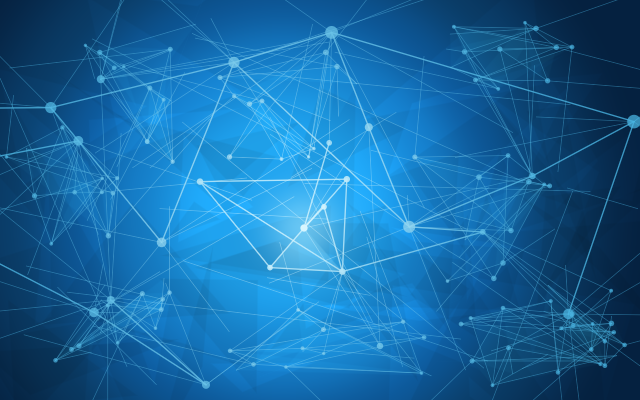
This background is drawn by a WebGL 1 fragment shader. Its source:

```glsl
precision highp float;
// Glowing blue network: linked nodes and thin webs over translucent facets.
uniform vec2 u_resolution;

#define LINK_WIDTH 0.0017
#define THREAD_WIDTH 0.0008
#define THREAD_ALPHA 0.46
#define FACETS 56
#define FACET_SIZE 0.55
#define FACET_ALPHA 0.055
#define VEIL_ALPHA 0.07
#define WEB_NODES 10
#define SPOKES 5
#define STRAYS 16
#define GLOW_CENTER vec2(0.71, 0.47)

// Main nodes, in units of the canvas height
const vec2 crown = vec2(0.829, 0.919);
const vec2 upper = vec2(0.585, 0.844);
const vec2 east = vec2(1.023, 0.433);
const vec2 farEast = vec2(1.585, 0.696);
const vec2 midEast = vec2(1.331, 0.560);
const vec2 farWest = vec2(0.127, 0.731);
const vec2 west = vec2(0.196, 0.648);
const vec2 northWest = vec2(0.252, 0.802);
const vec2 midWest = vec2(0.404, 0.394);
const vec2 southWest = vec2(0.235, 0.219);
const vec2 lowWest = vec2(0.277, 0.250);
const vec2 south = vec2(0.515, 0.038);
const vec2 southEast = vec2(1.421, 0.215);
const vec2 lowMid = vec2(0.950, 0.135);
const vec2 throat = vec2(0.922, 0.682);
const vec2 neck = vec2(0.823, 0.643);
const vec2 kiteLeft = vec2(0.500, 0.546);
const vec2 kiteTop = vec2(0.867, 0.552);
const vec2 kiteLow = vec2(0.675, 0.331);
const vec2 kiteRight = vec2(0.856, 0.321);
const vec2 core = vec2(0.760, 0.430);
const vec2 coreTop = vec2(0.810, 0.483);
const vec2 joint = vec2(1.207, 0.420);

vec2 p;
float px;
float ink = 0.0;   // coverage of lines and nodes
float veil = 0.0;  // light of web fills

vec2 hash2(float n) {
  return fract(sin(vec2(n * 127.1 + 1.3, n * 311.7 + 4.7)) * 43758.5453);
}

void addInk(float a) { ink = 1.0 - (1.0 - ink) * (1.0 - a); }

void stroke(vec2 a, vec2 b, float width, float alpha) {
  vec2 e = b - a, q = p - a;
  float d = length(q - e * clamp(dot(q, e) / dot(e, e), 0.0, 1.0));
  addInk(alpha * clamp((width - d) / px + 0.5, 0.0, 1.0));
}

void link(vec2 a, vec2 b) { stroke(a, b, LINK_WIDTH, 0.8); }
void thread(vec2 a, vec2 b) { stroke(a, b, THREAD_WIDTH, THREAD_ALPHA); }

void node(vec2 c, float r, float alpha) {
  addInk(alpha * clamp((r - length(p - c)) / px + 0.5, 0.0, 1.0));
}

// Signed distance to the line a-b, positive on its left
float side(vec2 a, vec2 b) {
  vec2 e = normalize(b - a);
  return e.x * (p.y - a.y) - e.y * (p.x - a.x);
}

float triangle(vec2 a, vec2 b, vec2 c) {
  float s = sign((b.x - a.x) * (c.y - a.y) - (b.y - a.y) * (c.x - a.x));
  return smoothstep(-px, px, min(s * side(a, b), min(s * side(b, c), s * side(c, a))));
}

// A large node with thin spokes running off it
void hub(vec2 c, float r, float seed) {
  node(c, r, 0.75);
  for (int i = 0; i < SPOKES; i++)
    thread(c, c + (hash2(seed + float(i)) - 0.5) * vec2(1.2, 1.0));
}

// A cluster of small nodes with crossing threads, faint fills and a fan to an anchor
void web(vec2 c, vec2 spread, vec2 anchor, float seed) {
  for (int i = 0; i < WEB_NODES; i++) {
    float n = seed + float(i);
    vec2 a = c + spread * (2.0 * hash2(n) - 1.0);
    vec2 b = c + spread * (2.0 * hash2(n + 1.0) - 1.0);
    vec2 e = c + spread * (2.0 * hash2(n + 3.0) - 1.0);
    vec2 far = a + (hash2(n + 0.7) - 0.5) * vec2(0.9, 0.7);
    thread(a, b);
    thread(a, e);
    thread(a, mod(float(i), 2.0) < 0.5 ? anchor : far);
    node(a, 0.004 + 0.003 * hash2(n + 0.5).x, 0.7);
    veil += VEIL_ALPHA * triangle(a, b, e);
  }
}

void main() {
  px = 1.0 / u_resolution.y;
  p = gl_FragCoord.xy * px;
  float d = length(p - GLOW_CENTER);

  // Radial light from sky blue to navy
  vec3 col = mix(vec3(0.12, 0.64, 0.94), vec3(0.08, 0.48, 0.77), smoothstep(0.18, 0.41, d));
  col = mix(col, vec3(0.05, 0.34, 0.59), smoothstep(0.37, 0.54, d));
  col = mix(col, vec3(0.04, 0.24, 0.41), smoothstep(0.50, 0.69, d));
  col = mix(col, vec3(0.02, 0.13, 0.25), smoothstep(0.64, 0.92, d));

  // Translucent facets
  for (int i = 0; i < FACETS; i++) {
    float n = 40.0 + float(i) * 3.7;
    vec2 c = hash2(n) * vec2(1.6, 1.0);
    float f = triangle(c + (hash2(n + 0.3) - 0.5) * FACET_SIZE,
      c + (hash2(n + 0.6) - 0.5) * FACET_SIZE, c + (hash2(n + 0.9) - 0.5) * FACET_SIZE);
    col *= 1.0 + f * FACET_ALPHA * (mod(float(i), 2.0) * 2.0 - 1.0);
  }

  // Bright heart
  float heart = length(p - core);
  col = mix(col, vec3(0.60, 0.89, 1.0), 0.6 * exp(-heart * heart * 110.0));
  col = mix(col, vec3(0.55, 0.87, 1.0), 0.28 * triangle(core, kiteLow, kiteRight));

  // Webs of small nodes
  web(vec2(0.34, 0.78), vec2(0.17, 0.20), northWest, 11.0);
  web(vec2(0.28, 0.20), vec2(0.16, 0.12), lowWest, 31.0);
  web(vec2(1.34, 0.15), vec2(0.22, 0.14), southEast, 51.0);
  web(vec2(1.45, 0.16), vec2(0.15, 0.13), joint, 71.0);
  web(vec2(1.28, 0.86), vec2(0.20, 0.13), midEast, 91.0);
  web(vec2(0.80, 0.13), vec2(0.28, 0.10), kiteRight, 111.0);
  web(vec2(1.19, 0.46), vec2(0.19, 0.18), east, 131.0);
  web(vec2(0.73, 0.74), vec2(0.20, 0.14), crown, 151.0);
  web(vec2(0.18, 0.55), vec2(0.17, 0.17), west, 171.0);
  for (int i = 0; i < STRAYS; i++) {
    float n = 300.0 + float(i);
    thread(hash2(n) * vec2(1.6, 1.0), hash2(n + 50.0) * vec2(1.6, 1.0));
  }

  // Main nodes
  hub(crown, 0.016, 201.0); hub(upper, 0.014, 206.0); hub(east, 0.015, 211.0);
  hub(farEast, 0.017, 216.0); hub(farWest, 0.014, 221.0); hub(west, 0.012, 226.0);
  hub(midWest, 0.012, 231.0); hub(southEast, 0.013, 236.0); hub(southWest, 0.012, 241.0);
  hub(south, 0.010, 246.0); hub(northWest, 0.010, 251.0); hub(lowWest, 0.010, 256.0);
  node(throat, 0.010, 0.8); node(midEast, 0.008, 0.8); node(lowMid, 0.008, 0.8);
  node(kiteLeft, 0.008, 0.9); node(kiteTop, 0.008, 0.9); node(kiteLow, 0.007, 0.9);
  node(kiteRight, 0.008, 0.9); node(core, 0.009, 1.0); node(coreTop, 0.007, 0.9);
  node(neck, 0.007, 0.8); node(joint, 0.007, 0.8);

  // Main links
  link(farWest, upper); link(upper, crown); link(crown, farEast); link(upper, east);
  link(throat, east); link(upper, midWest); link(west, midWest); link(farWest, west);
  link(east, midEast); link(midEast, farEast); link(kiteRight, joint); link(east, joint);
  link(kiteLeft, kiteTop); link(kiteLeft, kiteLow); link(kiteLeft, kiteRight);
  link(kiteLow, kiteRight); link(kiteTop, core); link(core, kiteLow); link(kiteTop, kiteRight);
  link(coreTop, kiteRight); link(core, coreTop); link(crown, throat); link(neck, core);
  link(lowWest, south); link(southWest, south); link(southEast, farEast);
  link(vec2(0.0, 0.73), farWest); link(vec2(0.0, 0.61), west); link(vec2(0.0, 0.34), southWest);
  thread(west, lowWest); thread(northWest, lowWest); thread(northWest, upper);
  thread(crown, neck); thread(upper, coreTop); thread(core, throat); thread(core, midEast);
  thread(throat, lowMid); thread(core, lowMid); thread(kiteRight, lowMid);

  // Lines whiten toward the light
  vec3 lineColor = mix(vec3(0.28, 0.70, 0.88), vec3(0.86, 0.97, 1.0), exp(-d * d * 7.0));
  col += min(veil, 0.5) * vec3(0.10, 0.30, 0.30);
  gl_FragColor = vec4(mix(col, lineColor, ink), 1.0);
}
```
